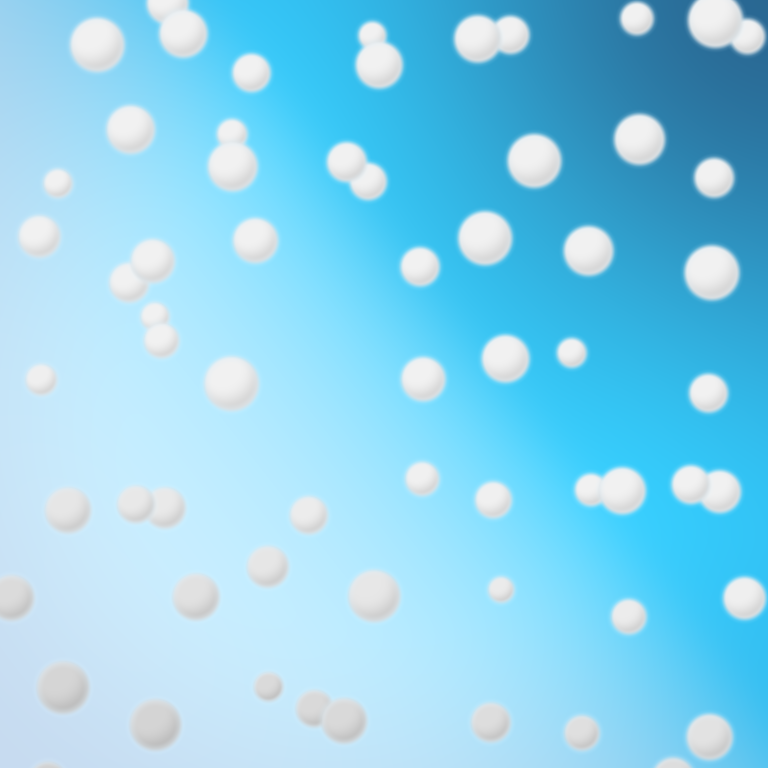
Write a three.js fragment shader that draws this background.

```glsl
varying vec2 vUv;

#define GRID 7.0
#define JITTER 0.8
#define PAIR_SHARE 0.32
#define MIN_RADIUS 0.016
#define MAX_RADIUS 0.036
#define EDGE_BLUR 0.0038
#define CYAN vec3(0.20, 0.81, 1.00)
#define PALE vec3(0.84, 0.945, 1.00)
#define CORNER_TINT vec3(0.85, 0.55, 0.61)
#define VIGNETTE vec3(0.94, 0.91, 0.94)

vec3 hash3(vec2 cell) {
  vec3 p = fract(cell.xyx * vec3(0.1031, 0.1030, 0.0973));
  p += dot(p, p.yxz + 33.33);
  return fract((p.xxy + p.yzz) * p.zyx);
}

// Diagonal sky: flat cyan at the upper right, fading to pale at the lower left
vec3 sky(vec2 uv) {
  float across = dot(uv - vec2(0.286, 1.0), vec2(-0.788, -0.616));
  float depth = 0.5 * (across + sqrt(across * across + 0.0009));
  vec3 colour = mix(CYAN, PALE, 1.0 - exp(-depth / 0.2));
  float corner = 1.0 - smoothstep(0.0, 0.72, distance(uv, vec2(1.0)));
  float rim = smoothstep(0.3, 0.72, distance(uv, vec2(0.5)));
  return colour * mix(vec3(1.0), CORNER_TINT, corner) * mix(vec3(1.0), VIGNETTE, rim);
}

// Soft matte ball with a faint bright fringe
vec3 drawBall(vec3 backdrop, vec2 uv, vec2 centre, float radius) {
  vec2 offset = (uv - centre) / radius;
  float reach = length(offset);
  vec3 normal = vec3(offset, sqrt(max(1.0 - reach * reach, 0.0)));
  float diffuse = max(dot(normal, normalize(vec3(-0.3, 0.5, 0.8))), 0.0);
  float brightness = smoothstep(0.0, 0.6, centre.y + 0.3 * centre.x);
  float grey = mix(0.82, 0.945, brightness) * mix(0.89, 1.0, smoothstep(0.0, 0.85, diffuse));
  vec3 surface = mix(vec3(grey), vec3(0.88, 0.93, 0.96), 0.45 * smoothstep(0.7, 1.0, reach));

  float gap = (reach - 1.0) * radius;
  float fringe = 0.2 * (1.0 - smoothstep(0.0, 2.0 * EDGE_BLUR, gap));
  float cover = 1.0 - smoothstep(-EDGE_BLUR, EDGE_BLUR, gap);
  return mix(mix(backdrop, vec3(0.88, 0.96, 1.0), fringe), surface, cover);
}

void main() {
  vec3 colour = sky(vUv);
  vec2 home = floor(vUv * GRID);

  // Jittered balls, some with a smaller companion behind
  for (int row = -1; row <= 1; row++) {
    for (int column = -1; column <= 1; column++) {
      vec2 cell = home + vec2(float(column), float(row));
      vec3 placing = hash3(cell + 17.0);
      vec3 pairing = hash3(cell + 71.0);
      vec2 centre = (cell + 0.5 + JITTER * (placing.xy - 0.5)) / GRID;
      float radius = mix(MIN_RADIUS, MAX_RADIUS, placing.z);

      if (pairing.x < PAIR_SHARE) {
        float angle = 6.2832 * pairing.y;
        float size = mix(MIN_RADIUS, 0.028, pairing.z);
        vec2 shift = vec2(cos(angle), sin(angle)) * (radius + 0.5 * size);
        colour = drawBall(colour, vUv, centre + shift, size);
      }
      colour = drawBall(colour, vUv, centre, radius);
    }
  }
  gl_FragColor = vec4(colour, 1.0);
}
```
